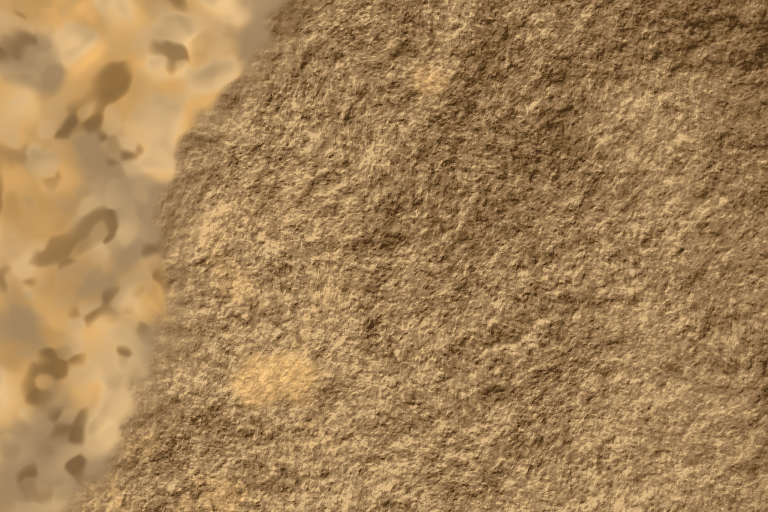
Reproduce this texture procedurally as a Shadertoy shader.

```glsl
const vec3 PIT   = vec3(0.27, 0.18, 0.09);
const vec3 UMBER = vec3(0.40, 0.29, 0.16);
const vec3 BROWN = vec3(0.52, 0.40, 0.26);
const vec3 STONE = vec3(0.62, 0.49, 0.34);
const vec3 TAN   = vec3(0.73, 0.60, 0.42);
const vec3 CREAM = vec3(0.87, 0.72, 0.51);
const vec3 SAND  = vec3(0.79, 0.61, 0.37);
const vec3 GREY  = vec3(0.60, 0.50, 0.37);
const vec2  LIGHT_DIR    = vec2(-0.5, 0.86);
const float GRAIN_ANGLE  = 0.6;
const float GRAIN_SQUASH = 0.86;   // below 1 stretches grains along the angle
const float BASE_FREQ    = 21.0;
const float OCTAVE_STEP  = 1.75;
const int   OCTAVES      = 5;
const float RELIEF_GAIN  = 1.75;
const float SPECKLE_GAIN = 1.5;
const float MEAN_TONE    = 2.0;    // 0 = umber, 1 = brown, 2 = stone, 3 = tan
const float BROAD_GAIN   = 2.0;
const float CRISP        = 11.0;
const float SOFT         = 4.8;

vec3 hash3(vec2 c) {
    vec3 p = fract(c.xyx * vec3(0.1031, 0.1030, 0.0973));
    p += dot(p, p.yxz + 33.33);
    return fract((p.xxy + p.yzz) * p.zyx);
}

// Smoothed cellular noise: random cell values blended by distance
float cells(vec2 p, float sharpness) {
    vec2 base = floor(p), f = p - base;
    float sum = 0.0, total = 0.0;
    for (int y = -1; y <= 1; y++)
    for (int x = -1; x <= 1; x++) {
        vec2 o = vec2(x, y);
        vec3 h = hash3(base + o + 71.0);
        vec2 d = o + h.xy - f;
        float w = exp(-sharpness * dot(d, d));
        sum += w * h.z;
        total += w;
    }
    return sum / total;
}

float bell(float x, float width) {
    x /= width;
    return exp(-x * x);
}

vec2 alongGrain(vec2 p, float angle, float squash) {
    float c = cos(angle), s = sin(angle);
    return vec2(squash * (c * p.x + s * p.y), c * p.y - s * p.x);
}

vec3 toneRamp(float t) {
    vec3 c = mix(PIT, UMBER, clamp(t + 1.0, 0.0, 1.0));
    c = mix(c, BROWN, clamp(t, 0.0, 1.0));
    c = mix(c, STONE, clamp(t - 1.0, 0.0, 1.0));
    c = mix(c, TAN, clamp(t - 2.0, 0.0, 1.0));
    return mix(c, CREAM, clamp(t - 3.0, 0.0, 1.0));
}

// Outline of the near rock, as x for a given height
float rockEdge(float y) {
    float foot = max(0.0, 1.0 - y / 0.45);
    return 0.315 + 0.25 * smoothstep(0.6, 1.05, y) - 0.19 * foot * foot + 0.008 * sin(23.0 * y);
}

// Lit bumps over several sizes, each turned a little; focus fades the finer ones
float rockRelief(vec2 p, float focus) {
    float freq = BASE_FREQ, sum = 0.0;
    for (int i = 0; i < OCTAVES; i++) {
        float level = float(i) / float(OCTAVES - 1);
        float angle = GRAIN_ANGLE + 0.5 * sin(2.4 * float(i));
        vec2 q = alongGrain(p, angle, GRAIN_SQUASH) * freq + 17.3 * float(i);
        vec2 offset = alongGrain(LIGHT_DIR, angle, GRAIN_SQUASH) * 0.42;
        float weight = (0.65 + 0.6 * level) * mix(1.0, focus, level);
        sum += weight * (cells(q, CRISP) - cells(q + offset, CRISP));
        freq *= OCTAVE_STEP;
    }
    return sum;
}

vec3 nearRock(vec2 p, float depth) {
    vec2 warped = p + 0.008 * sin(p.yx * vec2(17.0, 13.0) + 2.0 * sin(p * 9.0));
    float focus = mix(0.3, 1.0, smoothstep(0.0, 0.13, depth)) * (1.0 - 0.25 * smoothstep(1.0, 1.5, p.x));
    float speckle = cells(p * 85.0, CRISP) + cells(p * 170.0 + 8.0, CRISP) - 1.0;
    float broad = 0.5 * cells(warped * 4.5, SOFT) - 0.5
                + 0.5 * cells(alongGrain(warped, GRAIN_ANGLE, 0.6) * 15.0, SOFT);
    float tone = MEAN_TONE + BROAD_GAIN * broad + focus * SPECKLE_GAIN * speckle
               + RELIEF_GAIN * rockRelief(warped, focus);

    // Large shading: pale foot, dark upper right, winding crease, ragged pits
    tone += 0.55 * (0.45 - p.y) + 0.25 * bell(p.x - 0.6, 0.2);
    tone -= 0.7 * smoothstep(1.15, 1.6, p.x + 0.25 * (p.y - 0.5));
    float gap = warped.x - 0.74 - 0.22 * smoothstep(0.55, 1.0, p.y) - 0.025 * sin(11.0 * p.y);
    tone += smoothstep(0.12, 0.3, p.y) * (0.4 * bell(gap + 0.05, 0.04) - 0.8 * bell(gap - 0.02, 0.04));
    tone -= 1.4 * focus * smoothstep(0.78, 1.05, cells(warped * 42.0 + 40.0, SOFT) + 0.35 * speckle);
    vec3 color = toneRamp(tone);

    // Ochre stains and bare sandy patches
    float stain = smoothstep(0.6, 0.85, cells(p * 13.0 + 9.0, SOFT) + 0.15 * speckle);
    stain *= 0.5 * smoothstep(0.8, 0.4, p.x) * smoothstep(0.75, 0.3, p.y);
    float ragged = 0.6 * (cells(p * 26.0, SOFT) - 0.5) + 0.25 * speckle;
    float patchA = length((p - vec2(0.53, 0.26)) / vec2(0.07, 0.055)) + ragged;
    float patchB = length((p - vec2(0.84, 0.84)) / vec2(0.05, 0.04)) + ragged;
    float bare = 0.8 * smoothstep(1.15, 0.75, patchA) + 0.5 * smoothstep(1.2, 0.5, patchB);
    vec3 sandy = mix(SAND, CREAM, 0.3) * (1.0 + 0.09 * (tone - MEAN_TONE));
    return mix(color, sandy, clamp(stain + bare, 0.0, 0.9));
}

// Out-of-focus wall: soft mottling, grey weathering by the rock, small hollows
vec3 farWall(vec2 p, float depth) {
    vec2 q = p + 0.015 * sin(p.yx * 19.0);
    float large = cells(q * 7.0 + 3.0, SOFT), medium = cells(q * 17.0, SOFT), small = cells(q * 36.0, SOFT);
    float shade = medium - cells(q * 17.0 + LIGHT_DIR * 0.5, SOFT);
    vec3 color = mix(CREAM, SAND, smoothstep(0.33, 0.6, 0.5 * large + 0.3 * medium + 0.2 * small));
    color *= 1.0 + 0.22 * shade + 0.16 * (small - 0.5);
    float weather = 0.6 * cells(q * 8.0 + 31.0, SOFT) + 0.3 * medium + 0.2 * small + 0.3 * exp(depth / 0.06);
    color = mix(color, GREY, 0.85 * smoothstep(0.55, 0.9, weather));
    float hollow = 0.7 * cells(q * 14.0 + 52.0, SOFT) + 0.3 * small;
    return mix(color, UMBER, 0.6 * smoothstep(0.62, 0.85, hollow));
}

void mainImage(out vec4 fragColor, in vec2 fragCoord) {
    vec2 p = fragCoord / iResolution.y;
    float depth = p.x - rockEdge(p.y) + 0.04 * (cells(p * 22.0, SOFT) - 0.5);
    float blur = mix(0.028, 0.014, smoothstep(0.0, 0.5, p.y));
    vec3 color = mix(farWall(p, min(depth, 0.0)), nearRock(p, depth), smoothstep(-blur, blur, depth));
    fragColor = vec4(color, 1.0);
}
```
